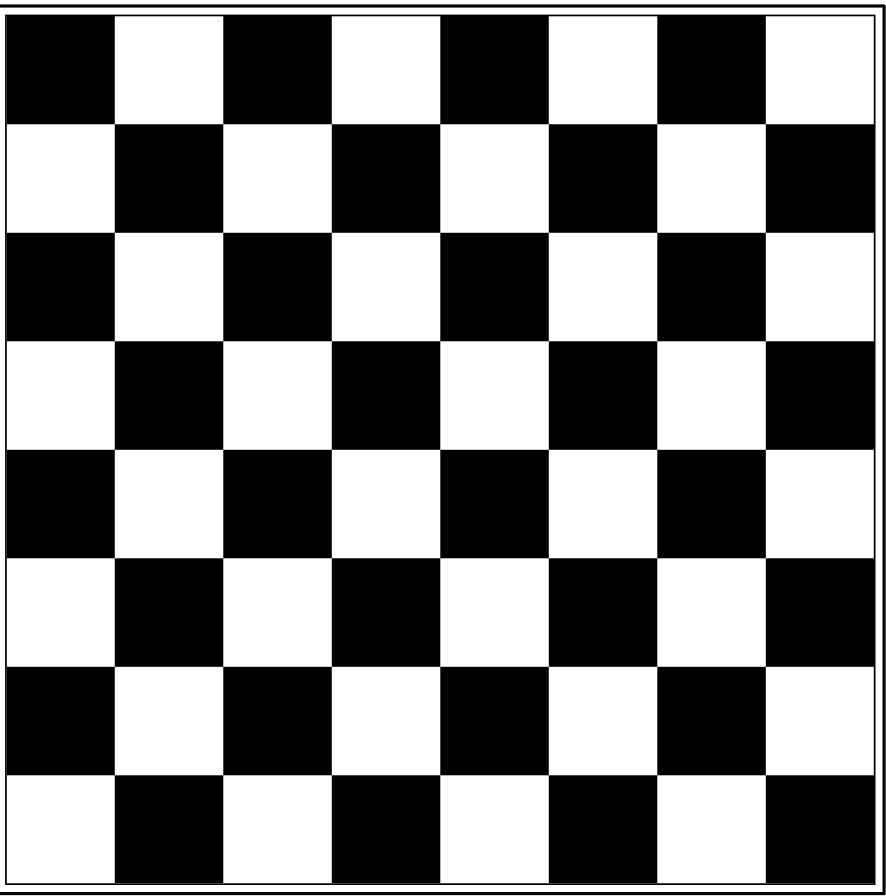
Reproduce this pattern procedurally as a WebGL 2 fragment shader.

```glsl
#version 300 es
precision highp float;
// Black and white 8 by 8 checkerboard with a thin border and a heavier outer frame.

uniform vec2 u_resolution;
out vec4 fragColor;

// Signed distance to a square of the given half size.
float squareDistance(vec2 p, float halfSize) {
    vec2 d = abs(p) - halfSize;
    return length(max(d, 0.0)) + min(max(d.x, d.y), 0.0);
}

// Antialiased coverage of a shape from its signed distance.
float coverage(float dist, float pixel) {
    return clamp(0.5 - dist / pixel, 0.0, 1.0);
}

// Square outline of the given line width.
float outline(vec2 p, float halfSize, float width, float pixel) {
    return coverage(abs(squareDistance(p, halfSize)) - 0.5 * width, pixel);
}

// Alternating cells: a smoothed square wave along each axis, multiplied.
float checker(vec2 p, float pixel) {
    vec2 edge = 0.5 - abs(mod(p - 0.5, 2.0) - 1.0);
    vec2 wave = clamp(2.0 * edge / pixel, -1.0, 1.0);
    return 0.5 - 0.5 * wave.x * wave.y;
}

void main() {
    // One unit is one cell, with the origin at the centre of the board.
    float cell = 0.1211 * u_resolution.y;
    float pixel = 1.0 / cell;
    vec2 p = (gl_FragCoord.xy - vec2(0.4914, 0.498) * u_resolution.y) / cell;

    float ink = checker(p, pixel) * coverage(squareDistance(p, 4.0), pixel);
    ink = max(ink, outline(p, 4.003, 0.016, pixel));
    ink = max(ink, outline(p, 4.09, 0.029, pixel));

    fragColor = vec4(mix(vec3(1.0), vec3(0.0), ink), 1.0);
}
```
